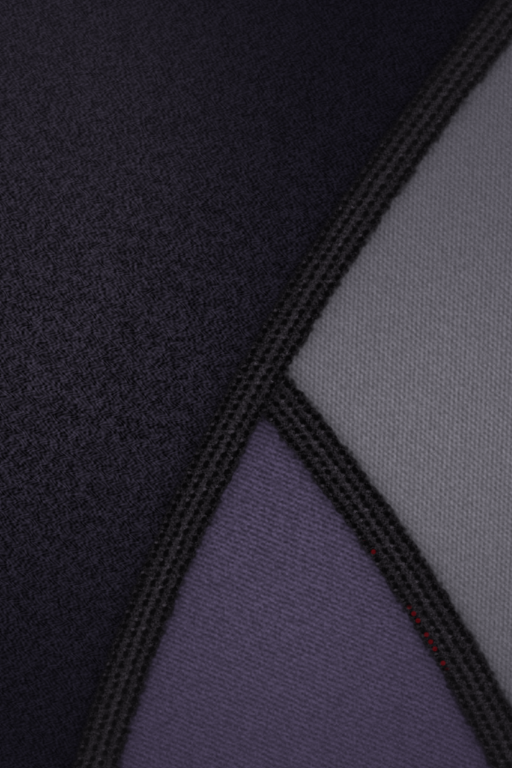
This texture is drawn by a WebGL 2 fragment shader. Its source:

```glsl
#version 300 es
precision highp float;
// Three panels of stretch fabric (black, grey, violet) joined by two curved,
// overlocked seams. Each seam is a parabola with across/along coordinates that
// carry rows of stitches; the panels are fine weaves with soft lighting.
#define SEAM_HALF 0.0285
#define STITCH 0.0140
#define KNIT 0.0070
#define WEAVE 0.0066
#define TWILL 0.0066
#define FOCUS_Y 0.45
#define FOCUS_RANGE 0.42
#define GRAIN 0.075

uniform vec2 u_resolution;
out vec4 fragColor;

const float TAU = 6.28318;

float hash(vec2 p) {
    vec3 q = fract(vec3(p.xyx) * 0.1031);
    q += dot(q, q.yzx + 33.33);
    return fract((q.x + q.y) * q.z);
}

float noise(vec2 p) {
    vec2 i = floor(p), f = fract(p);
    f = f * f * (3.0 - 2.0 * f);
    return mix(mix(hash(i), hash(i + vec2(1, 0)), f.x),
               mix(hash(i + vec2(0, 1)), hash(i + vec2(1, 1)), f.x), f.y);
}

vec2 rotate(vec2 p, float a) {
    float c = cos(a), s = sin(a);
    return vec2(c * p.x - s * p.y, s * p.x + c * p.y);
}

// Signed distance across and length along the curve x = start + b*t + c*t*t.
vec2 seamCoords(float x, float t, float start, float b, float c) {
    float h = x - (start + b * t + c * t * t);
    float m = b + 2.0 * c * t;
    float foot = t + h * m / (1.0 + m * m);
    float slope = b + 2.0 * c * foot;
    float along = foot + 0.45 * (slope * slope * slope - b * b * b) / (6.0 * c);
    return vec2(h / sqrt(1.0 + m * m), along);
}

// Four rows of dark needle holes between raised, slanted thread bands.
vec3 stitches(vec2 seam, float sharp) {
    float v = seam.x / SEAM_HALF, u = seam.y / STITCH;
    float row = floor(v * 2.0);
    vec2 cell = vec2(fract(v * 2.0), fract(u + 0.37 * row)) - 0.5;
    vec2 id = vec2(row, floor(u + 0.37 * row)) + 40.0;
    cell += 0.22 * (vec2(hash(id), hash(id + 7.0)) - 0.5);
    float hole = smoothstep(0.40, 0.14, length(cell * vec2(1.15, 0.9)));
    float glint = smoothstep(0.26, 0.04, length(cell - vec2(-0.22, 0.30)));
    float band = 0.5 + 0.5 * cos(v * TAU * 2.0);
    float fibre = 0.5 + 0.5 * sin(TAU * (u * 2.0 + abs(v) * 1.6));
    float fuzz = noise(seam * 480.0) - 0.5;
    float light = 0.075 + 0.05 * band + 0.035 * (fibre - 0.5) + 0.10 * fuzz;
    light += 0.03 * exp(-v * v * 14.0);
    light = mix(light, 0.022, 0.85 * hole) + 0.13 * glint * hash(id + 3.0);
    light = mix(0.095 + 0.02 * band, light, 0.35 + 0.65 * sharp);
    light *= 1.0 - 0.4 * smoothstep(0.75, 1.05, abs(v));
    return max(light, 0.015) * vec3(1.03, 0.95, 1.08);
}

vec3 blackPanel(vec2 p, float sharp) {
    vec2 q = rotate(p, 0.25) / KNIT;
    q += 0.5 * vec2(noise(q * 0.7), noise(q * 0.7 + 19.0));
    float knit = sin(TAU * q.x + 1.6 * sin(TAU * q.y * 0.5)) * sin(TAU * q.y);
    vec2 g = (p - vec2(0.06, 0.60)) * vec2(3.2, 2.5);
    float corner = 0.55 * smoothstep(0.45, 0.0, length(p - vec2(0.04, 0.97)));
    vec3 col = mix(vec3(0.068, 0.062, 0.092), vec3(0.138, 0.125, 0.160),
                   clamp(exp(-dot(g, g)) + corner, 0.0, 1.0));
    float relief = 0.38 * knit + 1.0 * (noise(p * 300.0) - 0.5);
    return col * (1.0 + relief * (0.3 + 0.7 * sharp));
}

vec3 greyPanel(vec2 p, float sharp) {
    vec2 q = rotate(p, -0.42) / WEAVE;
    float weave = sin(TAU * q.x + 3.14159 * floor(q.y)) * sin(TAU * 0.5 * fract(q.y));
    vec2 g = (p - vec2(0.56, 0.43)) * vec2(2.6, 3.0);
    vec3 col = mix(vec3(0.318, 0.308, 0.345), vec3(0.412, 0.402, 0.435), exp(-dot(g, g)));
    return col * (1.0 + (0.14 * weave + 0.16 * (noise(p * 340.0) - 0.5)) * (0.3 + 0.7 * sharp));
}

vec3 violetPanel(vec2 p, float sharp) {
    vec2 q = rotate(p, 0.42) / TWILL;
    q.y += 0.3 * noise(q * 0.8);
    float twill = sin(TAU * q.y) * (0.75 + 0.25 * sin(TAU * q.x));
    vec3 col = mix(vec3(0.225, 0.195, 0.275), vec3(0.275, 0.243, 0.330),
                   smoothstep(0.45, 0.0, length(p - vec2(0.38, 0.25))));
    return col * (1.0 + (0.18 * twill + 0.34 * (noise(p * 340.0) - 0.5)) * (0.4 + 0.6 * sharp));
}

void main() {
    vec2 p = gl_FragCoord.xy / u_resolution.y;
    float off = (p.y - FOCUS_Y) / FOCUS_RANGE;
    float sharp = exp(-off * off);
    float soft = 1.0 / u_resolution.y + 0.0015 + 0.003 * (1.0 - sharp);
    float fray = 0.005 * (noise(p * 170.0) - 0.5);

    vec2 mainSeam = seamCoords(p.x, p.y, 0.124, 0.283, 0.265);
    vec2 sideSeam = seamCoords(p.x, 0.486 - p.y, 0.358, 0.83, -0.385);

    // Lower right panels, shaded where they dip under the side seam.
    vec3 col = mix(violetPanel(p, sharp), greyPanel(p, sharp),
                   smoothstep(-soft, soft, sideSeam.x));
    float sideEdge = abs(sideSeam.x) - SEAM_HALF + fray;
    col *= 1.0 - 0.4 * exp(-max(sideEdge, 0.0) / 0.007);

    // Side seam with a few red threads along its violet edge.
    vec3 thread = stitches(sideSeam, sharp);
    float turn = sideSeam.y / STITCH * 1.3;
    vec2 spot = vec2((sideSeam.x + 0.021) / STITCH * 1.3, fract(turn) - 0.5);
    float zone = smoothstep(0.013, 0.008, abs(p.y - 0.285))
               + smoothstep(0.045, 0.035, abs(p.y - 0.17));
    float red = zone * step(0.4, hash(vec2(floor(turn), 5.0))) * smoothstep(0.45, 0.15, length(spot));
    thread = mix(thread, vec3(0.42, 0.04, 0.07), 0.7 * red);
    col = mix(col, thread, smoothstep(soft, -soft, sideEdge));

    // Black panel and the main seam lie over everything else.
    col = mix(col, blackPanel(p, sharp), smoothstep(soft, -soft, mainSeam.x));
    float mainEdge = abs(mainSeam.x) - SEAM_HALF + fray;
    col *= 1.0 - 0.35 * exp(-max(mainEdge, 0.0) / 0.008);
    col = mix(col, stitches(mainSeam, sharp), smoothstep(soft, -soft, mainEdge));

    // Fine fibre grain over all the cloth.
    col += GRAIN * (noise(p * 511.0) - 0.5) * (0.25 + col);
    fragColor = vec4(clamp(col, 0.0, 1.0), 1.0);
}
```
